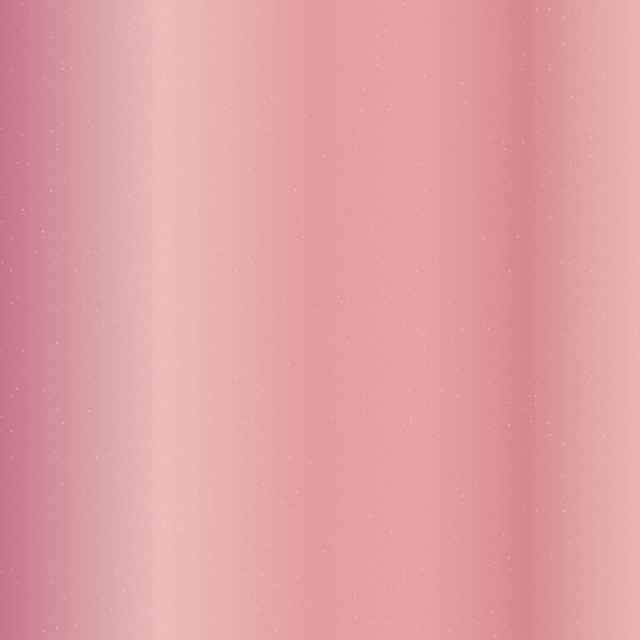
A Shadertoy shader for this background:

```glsl
// Rose-gold foil: soft vertical bands of pink metal with fine pale glitter.
// A ramp of colour stops runs left to right; one speck may sit in each cell
// of a jittered grid, gathered into loose clusters by gradient noise.

#define SPECK_CELLS 96.0     // glitter cells per canvas height
#define SPECK_RADIUS 0.0014  // speck radius in canvas heights
#define SPECK_DENSITY 0.13   // mean share of cells holding a speck
#define SPECK_GLOW 0.50      // strongest speck opacity
#define CLUSTER_SCALE 9.0    // glitter clusters per canvas height
#define BRUSH_SCALE 70.0     // fine vertical streaks per canvas width
#define BRUSH_AMOUNT 0.006   // streak contrast
#define GRAIN_AMOUNT 0.010   // mottled surface contrast

const vec3 SPECK_COLOR = vec3(1.0, 0.86, 0.83);

// Colour stops: rgb and horizontal position
const int STOP_COUNT = 11;
const vec4 STOPS[STOP_COUNT] = vec4[](
    vec4(0.775, 0.455, 0.550, 0.00),
    vec4(0.818, 0.545, 0.590, 0.07),
    vec4(0.862, 0.645, 0.655, 0.16),
    vec4(0.930, 0.735, 0.725, 0.255),
    vec4(0.905, 0.680, 0.670, 0.37),
    vec4(0.885, 0.612, 0.622, 0.49),
    vec4(0.905, 0.642, 0.645, 0.65),
    vec4(0.870, 0.590, 0.605, 0.75),
    vec4(0.838, 0.535, 0.555, 0.82),
    vec4(0.880, 0.645, 0.640, 0.92),
    vec4(0.920, 0.705, 0.695, 1.00));

vec3 hash3(vec2 p) {
    vec3 q = fract(p.xyx * vec3(0.1031, 0.1030, 0.0973));
    q += dot(q, q.yxz + 33.33);
    return fract((q.xxy + q.yzz) * q.zyx);
}

float cornerSlope(vec2 corner, vec2 offset) {
    float angle = 6.2832 * hash3(corner + 17.0).x;
    return dot(vec2(cos(angle), sin(angle)), offset);
}

float gradientNoise(vec2 p) {
    vec2 i = floor(p), f = fract(p);
    vec2 w = f * f * f * (f * (f * 6.0 - 15.0) + 10.0);
    vec2 e = vec2(1.0, 0.0);
    float low = mix(cornerSlope(i, f), cornerSlope(i + e, f - e), w.x);
    float high = mix(cornerSlope(i + e.yx, f - e.yx),
                     cornerSlope(i + e.xx, f - e.xx), w.x);
    return mix(low, high, w.y);
}

vec3 foilRamp(float x) {
    vec3 color = STOPS[0].rgb;
    for (int i = 1; i < STOP_COUNT; i++) {
        float t = (x - STOPS[i - 1].w) / (STOPS[i].w - STOPS[i - 1].w);
        color = mix(color, STOPS[i].rgb, clamp(t, 0.0, 1.0));
    }
    return color;
}

// Opacity of the glitter at p, in canvas heights
float glitter(vec2 p, float pixel) {
    vec2 cell = floor(p * SPECK_CELLS);
    vec3 rnd = hash3(cell);
    vec2 center = (cell + 0.25 + 0.5 * rnd.xy) / SPECK_CELLS;
    float cluster = gradientNoise(cell / SPECK_CELLS * CLUSTER_SCALE);
    float present = step(rnd.z, SPECK_DENSITY * (1.0 + 1.6 * cluster));
    float strength = mix(0.2, 1.0, pow(hash3(cell + 71.0).y, 2.0));
    float dist = length(p - center);
    float disc = 1.0 - smoothstep(SPECK_RADIUS - 0.7 * pixel,
                                  SPECK_RADIUS + 0.7 * pixel, dist);
    return present * strength * disc * SPECK_GLOW;
}

void mainImage(out vec4 fragColor, in vec2 fragCoord) {
    vec2 uv = fragCoord / iResolution.xy;
    vec2 p = fragCoord / iResolution.y;

    // Metal bands with faint brushing and grain
    vec3 color = foilRamp(uv.x);
    color += BRUSH_AMOUNT * gradientNoise(vec2(uv.x * BRUSH_SCALE, 0.5));
    color += GRAIN_AMOUNT * gradientNoise(p * 150.0);

    // Glitter on top
    color = mix(color, SPECK_COLOR, glitter(p, 1.0 / iResolution.y));
    fragColor = vec4(color, 1.0);
}
```
